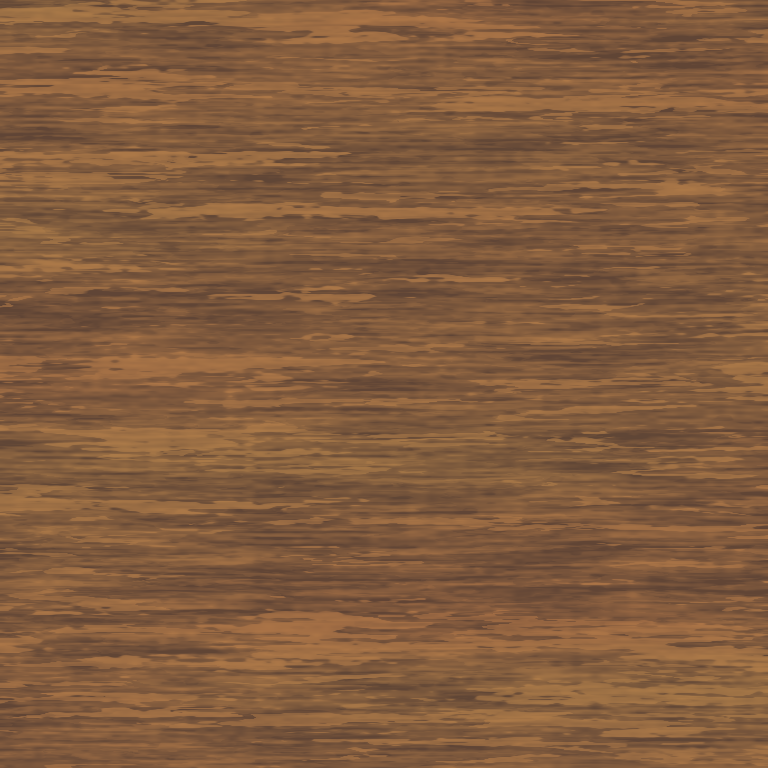
A Shadertoy shader for this texture:

```glsl
// Brown wood veneer with fine horizontal fibres and ragged pale streaks.

float hash(vec2 cell) {
    return fract(sin(dot(cell, vec2(127.1, 311.7))) * 43758.5453);
}

float noise(vec2 p) {
    vec2 cell = floor(p);
    vec2 f = fract(p);
    f = f * f * (3.0 - 2.0 * f);
    float low = mix(hash(cell), hash(cell + vec2(1.0, 0.0)), f.x);
    float high = mix(hash(cell + vec2(0.0, 1.0)), hash(cell + vec2(1.0, 1.0)), f.x);
    return mix(low, high, f.y);
}

float fbm(vec2 p) {
    float sum = 0.0;
    float weight = 0.57;
    for (int octave = 0; octave < 3; octave++) {
        sum += weight * noise(p);
        p = p * vec2(2.1, 2.0) + vec2(17.3, 9.7);
        weight *= 0.5;
    }
    return sum;
}

// Flat patches, long in x, where the field rises over a threshold
float streaks(vec2 p, vec2 scale, float threshold) {
    return smoothstep(threshold - 0.02, threshold + 0.025, fbm(p * scale));
}

void mainImage(out vec4 fragColor, in vec2 fragCoord) {
    vec2 p = fragCoord / iResolution.y;

    // Very slight waviness along the grain
    p.y += 0.005 * (noise(p * vec2(4.0, 9.0)) - 0.5);
    p.y += 0.002 * (noise(p * vec2(18.0, 40.0) + 40.0) - 0.5);

    // Thin rows slide sideways, which frays the ends of the streaks
    vec2 frayed = p;
    frayed.x += 0.16 * (noise(p * vec2(7.0, 190.0) + 7.0) - 0.5);
    frayed.x += 0.10 * (noise(p * vec2(26.0, 260.0) + 23.0) - 0.5);

    // Tone of the ground, from broad bands down to single fibres
    float broad = noise(frayed * vec2(2.6, 17.0) + 61.0) - 0.5;
    float grain = fbm(frayed * vec2(5.5, 60.0) + 83.0) - 0.5;
    float fibre = noise(p * vec2(9.0, 145.0) + 129.0) - 0.5;
    float thread = noise(p * vec2(17.0, 250.0) + 173.0) - 0.5;
    float fleck = noise(p * vec2(80.0, 270.0) + 191.0) - 0.5;
    float fine = 0.36 * fibre + 0.56 * thread + 0.36 * fleck;
    float tone = 0.42 + 0.25 * broad + 0.65 * grain + fine;

    // Crisp mid-brown and dark slivers overlap in the ground
    float nibble = 0.08 * thread + 0.10 * fleck;
    float sliver = streaks(frayed + 9.0, vec2(9.0, 95.0), 0.56 - nibble);
    float shade = streaks(frayed + 13.0, vec2(6.0, 62.0), 0.58 + 0.15 * broad - nibble);
    tone += 0.16 * sliver - 0.20 * shade;

    // Large and small pale streaks with nibbled edges
    float shift = 0.15 * broad + nibble;
    float pale = streaks(frayed + 3.0, vec2(4.4, 44.0), 0.66 - shift);
    pale = max(pale, 0.85 * streaks(frayed + 5.0, vec2(9.0, 90.0), 0.67 - shift));
    tone = mix(tone, 1.06 + 0.5 * fine, 0.88 * pale);

    // Thin dark fibres and short pores
    float line = smoothstep(0.66, 0.80, noise(p * vec2(8.0, 240.0) + 211.0));
    float pore = smoothstep(0.72, 0.86, noise(p * vec2(36.0, 255.0) + 307.0));
    tone -= (0.26 * line + 0.20 * pore) * (1.0 - 0.5 * pale);

    // Brown ramp, drifting between rust and ochre from band to band
    vec3 color = mix(vec3(0.42, 0.30, 0.22), vec3(0.63, 0.44, 0.27), clamp(tone, -0.2, 1.2));
    float ochre = noise(frayed * vec2(1.6, 10.0) + 401.0) - 0.5;
    color += ochre * vec3(-0.01, 0.026, 0.006) * (0.3 + 0.8 * clamp(tone, 0.0, 1.0));

    fragColor = vec4(color, 1.0);
}
```
